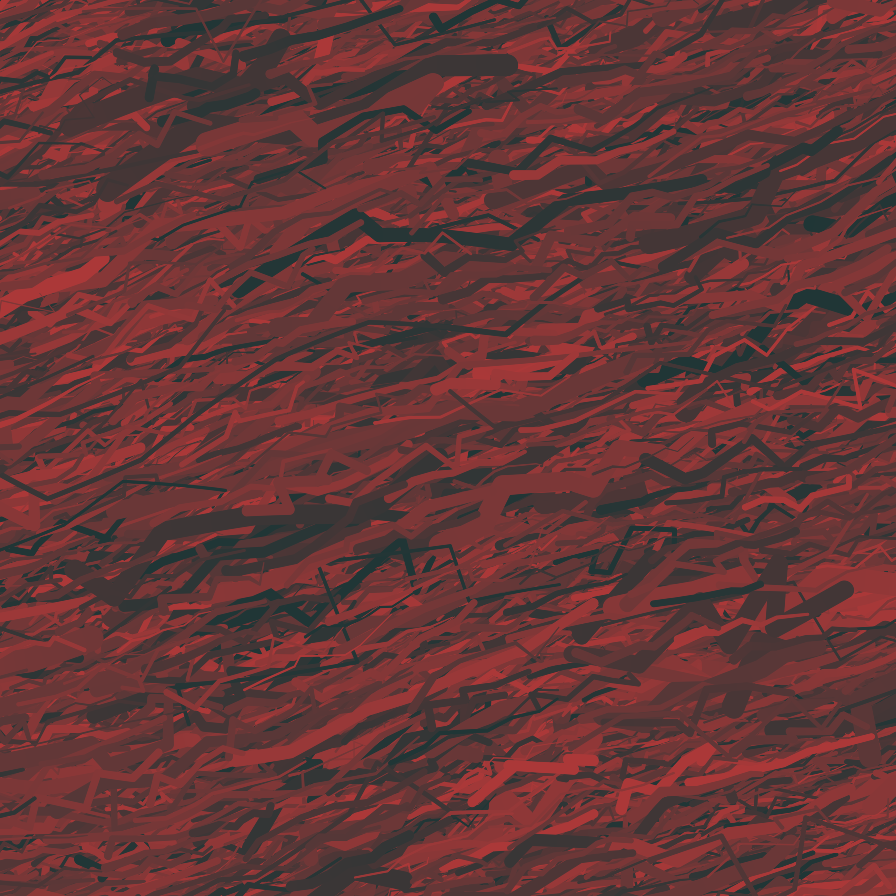
This pattern is drawn by a Shadertoy shader. Its source:

```glsl
// Dense layers of jagged brush strokes, all rising gently to the right,
// in flat tones between dark teal and brick red. Each layer is a tilted grid
// with one kinked polyline per cell, composited from front to back.

const int LAYERS = 34;
const int SEGMENTS = 6;

vec3 hash3(vec3 p) {
    p = fract(p * vec3(.1031, .1030, .0973));
    p += dot(p, p.yxz + 33.33);
    return fract((p.xxy + p.yxx) * p.zyx);
}

mat2 rotation(float angle) {
    float c = cos(angle), s = sin(angle);
    return mat2(c, -s, s, c);
}

// Corner k of a stroke, relative to its centre, in cell units
vec2 corner(vec2 cell, float seed, int k, float reach, float kink) {
    vec2 jitter = hash3(vec3(cell, seed + float(k))).xy - .5;
    float along = float(k) / float(SEGMENTS) - .5;
    return vec2(along * 1.45 * reach + jitter.x * .32 * kink, jitter.y * 1.1 * kink);
}

// Returns the signed distance to a tapered stroke and the position along it
vec2 stroke(vec2 p, vec2 cell, float seed, vec2 size, float reach, float kink,
            float halfWidth, float taper) {
    vec2 nearest = vec2(1e3, 0.);
    vec2 a = corner(cell, seed, 0, reach, kink) * size;
    for (int k = 0; k < SEGMENTS; k++) {
        vec2 b = corner(cell, seed, k + 1, reach, kink) * size;
        vec2 pa = p - a, ba = b - a;
        float h = clamp(dot(pa, ba) / max(dot(ba, ba), 1e-7), 0., 1.);
        float along = (float(k) + h) / float(SEGMENTS);
        float d = length(pa - ba * h) - halfWidth * mix(1., taper, along);
        if (d < nearest.x) nearest = vec2(d, along);
        a = b;
    }
    return nearest;
}

vec3 tone(float t) {
    return mix(vec3(.10, .21, .21), vec3(.72, .22, .22), clamp(t, .04, .92));
}

void mainImage(out vec4 fragColor, in vec2 fragCoord) {
    float pixel = 1. / iResolution.y;
    vec2 uv = fragCoord * pixel;
    // Gentle bend of the grain
    uv.y += .012 * sin(uv.x * 6. + uv.y * 4.) + .006 * sin(uv.x * 11. - uv.y * 9.);

    vec3 color = vec3(0.);
    float open = 1.;

    for (int layer = 0; layer < LAYERS && open > .01; layer++) {
        float seed = float(layer) * 16. + 3.;
        vec3 layerRandom = hash3(vec3(seed, 7.3, 2.9));
        bool hairlines = layer == 0 || layer == 3;
        // Fine and broad strokes take turns
        float scale = mix(.3, .6, layerRandom.x);
        if (layer % 2 == 0) scale = mix(.65, 1.2, layerRandom.x);
        if (hairlines) scale = 1.5;
        vec2 size = vec2(.29, .08) * scale;
        vec2 p = rotation(.32 + .12 * (layerRandom.y - .5)) * uv + layerRandom.zx * 3. + 2.;
        vec2 home = floor(p / size);

        for (int j = -1; j <= 1; j++)
        for (int i = -1; i <= 1; i++) {
            vec2 cell = home + vec2(i, j);
            vec3 shape = hash3(vec3(cell, seed + 9.));
            vec3 paint = hash3(vec3(cell, seed + 10.));
            vec3 place = hash3(vec3(cell, seed + 11.));
            if (hairlines && place.z > .3) continue;

            float kink = mix(.2, 1., shape.y);
            float reach = mix(.5, 1., shape.x);
            float halfWidth = scale * mix(.002, .0125, shape.z);
            if (hairlines) halfWidth = mix(.001, .0032, shape.z);

            // Skip strokes that lie too far across the grain
            vec2 q = p - (cell + place.xy) * size;
            if (abs(q.y) > .56 * kink * size.y + halfWidth * 1.2 + pixel) continue;

            float taper = hairlines ? .8 : mix(.1, 1.1, paint.z);
            vec2 s = stroke(q, cell, seed, size, reach, kink, halfWidth, taper);
            float cover = open * smoothstep(.5, -.5, s.x / pixel);

            // Tone drifts slightly from one end to the other
            float t = .5 + .57 * (paint.x + paint.y - 1.) + .22 * (s.y - .5) * (place.z - .5);
            if (hairlines) t *= .5;
            color += cover * tone(t);
            open -= cover;
        }
    }
    fragColor = vec4(color + open * tone(.45), 1.);
}
```
